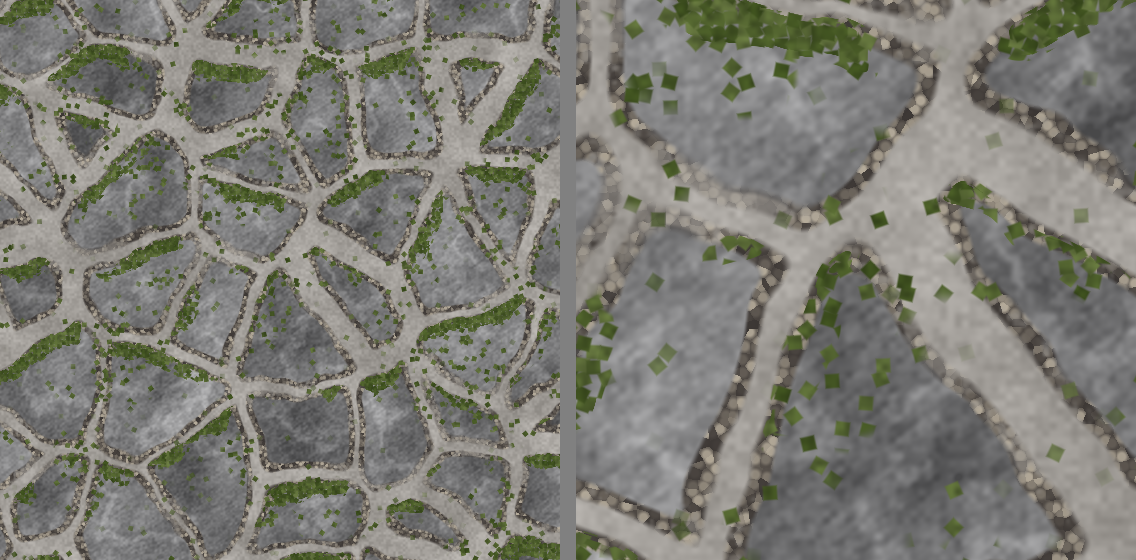
Left: the whole. Right: its middle third, enlarged.
A Shadertoy shader for this texture:

```glsl
// Irregular grey paving stones set in pale mortar, with gravel rims and moss.
// Rounded Voronoi cells give the stones; noise mottles them, and small jittered
// pebbles and leaves fill the joints and the upward facing stone edges.

const float STONES_ACROSS = 6.6;
const float DROP_CHANCE = 0.17;      // missing seeds leave larger stones
const float CORNER_SHARPNESS = 26.0;
const float JOINT_MIN = 0.011;       // half widths of the mortar joints
const float JOINT_MAX = 0.021;
const float BURIED_CHANCE = 0.13;    // stones mostly covered by mortar
const float PEBBLES_ACROSS = 165.0;
const float LEAVES_ACROSS = 135.0;
const vec2 MOSS_SIDE = vec2(-0.36, 0.93);

const vec3 STONE_DARK = vec3(0.33, 0.33, 0.335);
const vec3 STONE_LIGHT = vec3(0.66, 0.66, 0.665);
const vec3 MORTAR = vec3(0.635, 0.62, 0.60);
const vec3 PEBBLE_DARK = vec3(0.21, 0.19, 0.18);
const vec3 PEBBLE_LIGHT = vec3(0.72, 0.68, 0.61);
const vec3 MOSS_DARK = vec3(0.23, 0.30, 0.11);
const vec3 MOSS_LIGHT = vec3(0.37, 0.43, 0.23);

vec3 hash3(vec2 p) {
    vec3 q = fract(p.xyx * vec3(0.1031, 0.1030, 0.0973));
    q += dot(q, q.yxz + 33.33);
    return fract((q.xxy + q.yzz) * q.zyx);
}

float noise(vec2 p) {
    vec2 i = floor(p), f = fract(p);
    f = f * f * (3.0 - 2.0 * f);
    return mix(mix(hash3(i).x, hash3(i + vec2(1, 0)).x, f.x),
               mix(hash3(i + vec2(0, 1)).x, hash3(i + vec2(1, 1)).x, f.x), f.y);
}

float fbm(vec2 p) {
    float sum = 0.0, amp = 0.5;
    for (int i = 0; i < 5; i++) {
        sum += amp * noise(p);
        p = mat2(1.6, 1.2, -1.2, 1.6) * p + 7.3;
        amp *= 0.5;
    }
    return sum;
}

// Rounded distance to the cell border (x), outward normal (yz); id is the seed cell.
vec3 stoneCell(vec2 p, out vec2 id) {
    p *= STONES_ACROSS;
    vec2 base = floor(p), nearest = vec2(0);
    float best = 1e3;
    id = base;
    for (int y = -2; y <= 2; y++)
    for (int x = -2; x <= 2; x++) {
        vec2 cell = base + vec2(x, y);
        vec3 h = hash3(cell + 41.0);
        vec2 r = cell + h.xy - p;
        if (h.z > DROP_CHANCE && dot(r, r) < best) {
            best = dot(r, r);
            nearest = r;
            id = cell;
        }
    }
    float total = 0.0;
    vec2 normal = vec2(0);
    for (int y = -3; y <= 3; y++)
    for (int x = -3; x <= 3; x++) {
        vec2 cell = id + vec2(x, y);
        vec3 h = hash3(cell + 41.0);
        if (h.z <= DROP_CHANCE || (x == 0 && y == 0)) continue;
        vec2 r = cell + h.xy - p;
        vec2 n = normalize(r - nearest);
        float weight = exp(-CORNER_SHARPNESS * dot(0.5 * (r + nearest), n));
        total += weight;
        normal += n * weight;
    }
    float d = -log(total + 1e-20) / CORNER_SHARPNESS;
    return vec3(d / STONES_ACROSS, normal / (total + 1e-20));
}

// Packed pebbles, each with its own shade and a dark gap around it.
vec3 gravel(vec2 p) {
    p *= PEBBLES_ACROSS;
    float near = 9.0, shade = 0.0;
    for (int y = -1; y <= 1; y++)
    for (int x = -1; x <= 1; x++) {
        vec2 cell = floor(p) + vec2(x, y);
        vec3 h = hash3(cell + 9.0);
        float d = length(cell + h.xy - p);
        if (d < near) { near = d; shade = h.z; }
    }
    shade *= 1.0 - 0.6 * smoothstep(0.3, 0.75, near);
    return mix(PEBBLE_DARK, PEBBLE_LIGHT, shade);
}

// Small turned squares; density is the chance that each one grows.
vec4 mossLeaves(vec2 p, float density) {
    p *= LEAVES_ACROSS;
    vec4 leaf = vec4(0);
    for (int y = -1; y <= 1; y++)
    for (int x = -1; x <= 1; x++) {
        vec2 cell = floor(p) + vec2(x, y);
        vec3 h = hash3(cell + 77.0);
        vec2 r = p - cell - 0.5 - 0.4 * (h.xy - 0.5);
        float a = h.x * 6.3;
        r = abs(mat2(cos(a), sin(a), -sin(a), cos(a)) * r);
        float cover = 1.0 - smoothstep(0.45, 0.68, max(r.x, r.y));
        cover *= smoothstep(-0.02, 0.02, density - h.z);
        leaf = mix(leaf, vec4(mix(MOSS_DARK, MOSS_LIGHT, h.y), 1), cover);
    }
    return vec4(leaf.rgb / max(leaf.a, 1e-3), leaf.a);
}

void mainImage(out vec4 fragColor, in vec2 fragCoord) {
    vec2 p = fragCoord / iResolution.y;
    vec2 warp = vec2(noise(p * 13.0), noise(p * 13.0 + 50.0)) - 0.5;
    vec2 ripple = vec2(noise(p * 45.0 + 20.0), noise(p * 45.0 + 80.0)) - 0.5;
    vec2 id;
    vec3 cell = stoneCell(p + 0.022 * warp + 0.007 * ripple, id);
    vec3 trait = hash3(id + 5.0);
    float joint = mix(JOINT_MIN, JOINT_MAX, noise(p * 6.0 + 3.0));
    joint += 0.022 * step(trait.x, BURIED_CHANCE);
    float edge = cell.x - joint;
    float grain = noise(p * 230.0) - 0.5;
    float streak = noise(mat2(0.8, -0.6, 0.6, 0.8) * p * vec2(90.0, 260.0)) - 0.5;

    // Stone: cloudy blotches, pale veins and a fine chiselled grain
    float cloud = fbm(p * 13.0 + trait.yz * 20.0);
    float vein = 1.0 - abs(2.0 * fbm(p * 9.0 + trait.zy * 30.0) - 1.0);
    float tone = 0.46 + 1.15 * (cloud - 0.48) + 0.28 * (trait.y - 0.5);
    tone += 0.30 * smoothstep(0.88, 1.0, vein) - 0.08 + 0.28 * grain + 0.24 * streak;
    vec3 stone = mix(STONE_DARK, STONE_LIGHT, clamp(tone, -0.15, 1.15));

    // Mortar, then gravel along the stone rims
    vec3 color = MORTAR + 0.22 * (fbm(p * 22.0) - 0.48) + 0.09 * grain;
    color = mix(color, stone, smoothstep(-0.001, 0.002, edge));
    float rim = smoothstep(-0.011, -0.006, edge) * (1.0 - smoothstep(0.001, 0.005, edge));
    float patchy = smoothstep(0.15, 0.55, noise(p * 20.0 + 11.0) + 0.5 * grain);
    color = mix(color, gravel(p), rim * mix(0.4, 0.95, patchy));

    // Moss strips on upper edges, with loose leaves around them
    float facing = smoothstep(0.50, 0.85, dot(cell.yz, MOSS_SIDE));
    float strip = smoothstep(-0.010, -0.002, edge) * (1.0 - smoothstep(0.014, 0.026, edge));
    float growth = smoothstep(0.22, 0.50, noise(p * 11.0 + 60.0));
    float loose = 0.13 * smoothstep(0.45, 0.85, noise(p * 16.0 + 30.0)) + 0.008;
    vec4 moss = mossLeaves(p, facing * strip * growth * 1.05 + loose);
    moss.rgb *= 1.0 + 0.35 * grain;
    color = mix(color, moss.rgb, moss.a);

    fragColor = vec4(color, 1.0);
}
```
